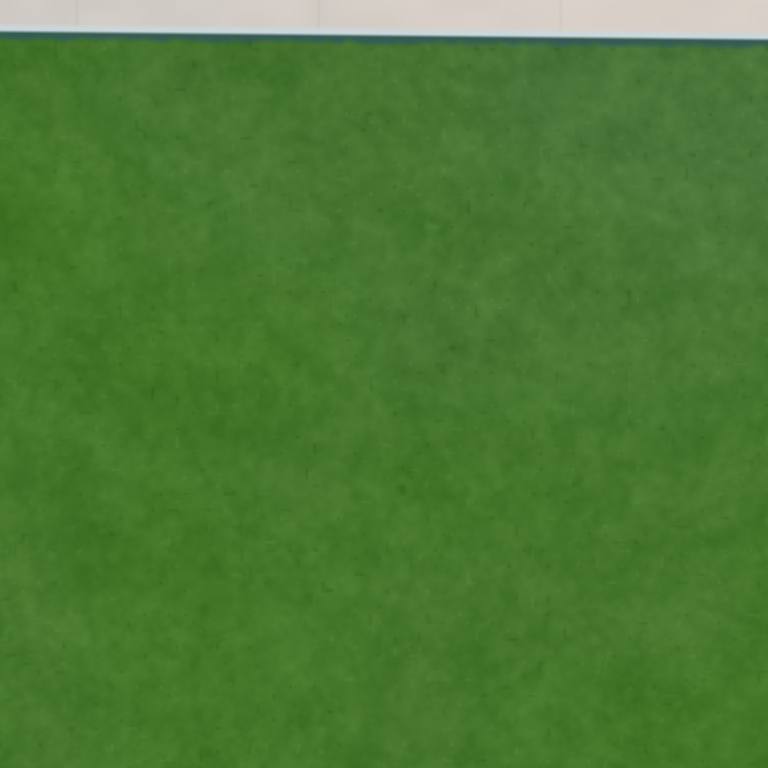
A WebGL 1 fragment shader for this texture:

```glsl
precision highp float;
// Draws a mottled green turf field below a pale panelled wall with a shadowed, slightly tilted base.
uniform vec2 u_resolution;

const float EDGE_LEFT = 0.9590;     // wall base height at the left side
const float EDGE_RIGHT = 0.9485;    // wall base height at the right side
const float EDGE_SOFT = 0.0028;
const float TRIM_HEIGHT = 0.011;    // pale strip along the wall base
const float SHADOW_DEPTH = 0.010;   // dark strip on the turf
const float MOTTLE = 0.105;         // strength of the turf variation

const vec3 WALL_LEFT = vec3(0.815, 0.795, 0.775);
const vec3 WALL_RIGHT = vec3(0.850, 0.815, 0.785);
const vec3 TRIM = vec3(0.785, 0.845, 0.865);
const vec3 SHADOW = vec3(0.215, 0.365, 0.360);
const vec3 TURF = vec3(0.262, 0.460, 0.148);
const vec3 TURF_HAZE = vec3(0.290, 0.468, 0.225);

float hash(vec2 p) {
  vec3 q = fract(vec3(p.xyx) * 0.1031);
  q += dot(q, q.yzx + 33.33);
  return fract((q.x + q.y) * q.z);
}

float noise(vec2 p) {
  vec2 cell = floor(p);
  vec2 f = fract(p);
  f = f * f * (3.0 - 2.0 * f);
  float low = mix(hash(cell), hash(cell + vec2(1.0, 0.0)), f.x);
  float high = mix(hash(cell + vec2(0.0, 1.0)), hash(cell + vec2(1.0, 1.0)), f.x);
  return mix(low, high, f.y);
}

// Centred sum of rotated noise octaves, from broad patches to fine fibres.
float turfNoise(vec2 p) {
  float sum = 0.0;
  float weight = 0.24;
  p *= 11.0;
  for (int i = 0; i < 5; i++) {
    sum += weight * (noise(p) - 0.5);
    p = mat2(0.8, 0.6, -0.6, 0.8) * p * 1.9 + 17.3;
    weight *= i < 3 ? 1.08 : 0.6;
  }
  return sum;
}

vec3 turfColor(vec2 uv, float depth) {
  // Grey haze gathers toward the upper right.
  float haze = smoothstep(0.25, 1.0, uv.y) * smoothstep(-0.1, 0.9, uv.x);
  haze += 0.45 * (noise(uv * 6.0 + 4.7) - 0.5);
  vec3 color = mix(TURF, TURF_HAZE, clamp(haze + 0.15, 0.0, 1.0));

  // Mottling, with sparse light and dark flecks.
  color += MOTTLE * turfNoise(uv) * vec3(1.0, 0.95, 0.85);
  float fleck = noise(uv * 95.0 + 8.1);
  color += 0.025 * smoothstep(0.86, 1.0, fleck);
  color -= 0.030 * smoothstep(0.14, 0.0, fleck);

  // Bluish contact shadow with a ragged lower rim.
  float ragged = depth + 0.005 * (noise(uv * vec2(75.0, 40.0)) - 0.5);
  float shade = 1.0 - smoothstep(SHADOW_DEPTH * 0.35, SHADOW_DEPTH * 1.5, ragged);
  color = mix(color, SHADOW, 0.88 * shade);
  return color - 0.018 * exp(-max(depth, 0.0) * 28.0);
}

float seam(float x, float center) {
  return 1.0 - smoothstep(0.0, 0.004, abs(x - center));
}

vec3 wallColor(vec2 uv, float height) {
  vec3 color = mix(WALL_LEFT, WALL_RIGHT, smoothstep(0.0, 0.85, uv.x));
  color += 0.018 * (noise(uv * vec2(24.0, 35.0)) - 0.5);
  color -= 0.022 * (seam(uv.x, 0.10) + seam(uv.x, 0.415) + seam(uv.x, 0.73));
  float trim = 1.0 - smoothstep(TRIM_HEIGHT * 0.45, TRIM_HEIGHT * 1.15, height);
  return mix(color, TRIM, 0.9 * trim);
}

void main() {
  vec2 uv = gl_FragCoord.xy / u_resolution;
  float height = uv.y - mix(EDGE_LEFT, EDGE_RIGHT, uv.x);
  float soft = max(EDGE_SOFT, 0.75 / u_resolution.y);
  float wall = smoothstep(-soft, soft, height);
  vec3 color = mix(turfColor(uv, -height), wallColor(uv, height), wall);
  gl_FragColor = vec4(clamp(color, 0.0, 1.0), 1.0);
}
```
